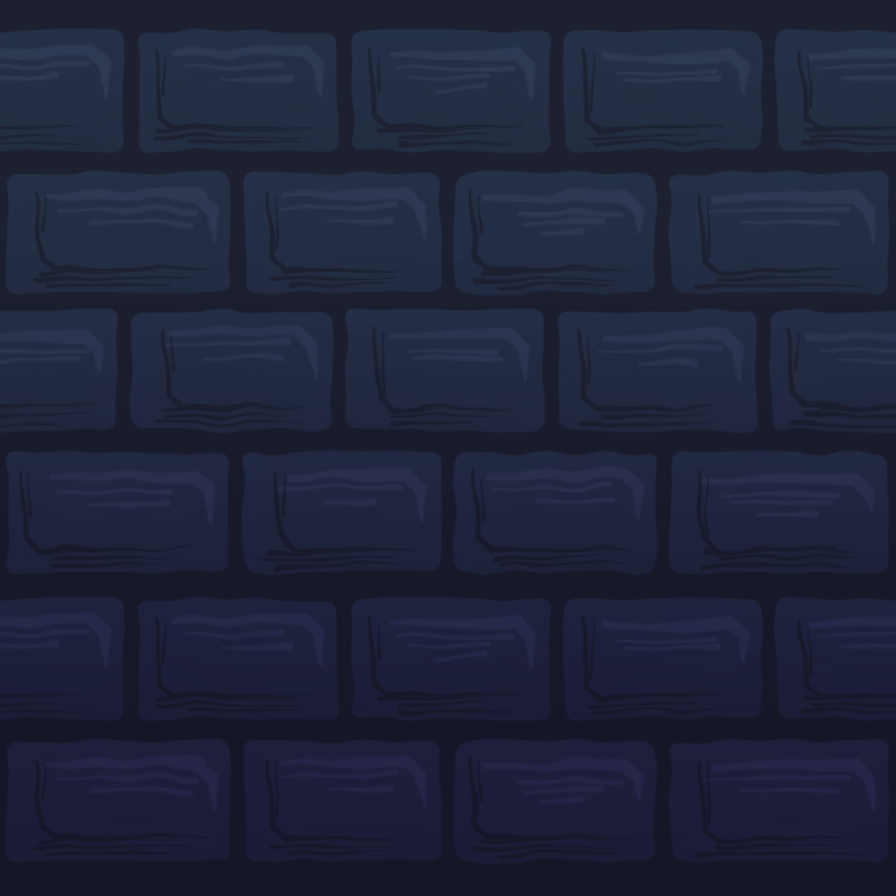
Write a Shadertoy shader that draws this texture.

```glsl
// Night-blue painted brick wall: six staggered rows of four rounded bricks.
// Each brick is a wobbly rounded box with brushed highlights along its top right
// and dark ink strokes down its left and bottom, under a vertical colour fade.

const float ROW_PITCH = 0.1585;
const float WALL_TOP = 0.0223;       // mortar strip above the first row
const float BRICK_HEIGHT = 0.1335;
const float JOINT = 0.0165;          // width of the upright joints
const vec4 EVEN_JOINTS = vec4(0.145, 0.385, 0.622, 0.858);
const vec4 ODD_JOINTS = vec4(0.0, 0.264, 0.5, 0.740);

float hash(vec2 p) {
    p = fract(p * vec2(0.1031, 0.1137));
    p += dot(p, p.yx + 33.33);
    return fract((p.x + p.y) * p.x * 57.31);
}

float noise(vec2 p) {
    vec2 i = floor(p), f = fract(p);
    f = f * f * (3.0 - 2.0 * f);
    return mix(mix(hash(i), hash(i + vec2(1, 0)), f.x),
               mix(hash(i + vec2(0, 1)), hash(i + vec2(1, 1)), f.x), f.y);
}

float roundBox(vec2 p, vec2 halfSize, float radius) {
    vec2 d = abs(p) - halfSize + radius;
    return length(max(d, 0.0)) + min(max(d.x, d.y), 0.0) - radius;
}

// Segment whose half width runs from wa to wb
float stroke(vec2 p, vec2 a, vec2 b, float wa, float wb) {
    vec2 ab = b - a;
    float t = clamp(dot(p - a, ab) / dot(ab, ab), 0.0, 1.0);
    return length(p - a - ab * t) - mix(wa, wb, t);
}

// Two strokes joined by a cut corner, tapering towards both ends
float hook(vec2 p, vec2 a, vec2 corner, vec2 b, float wa, float wMid, float wb) {
    vec2 c1 = corner + normalize(a - corner) * 0.11;
    vec2 c2 = corner + normalize(b - corner) * 0.11;
    float d = min(stroke(p, a, c1, wa, wMid), stroke(p, c2, b, wMid, wb));
    return min(d, stroke(p, c1, c2, wMid, wMid));
}

float cover(float d, float soft) {
    return 1.0 - smoothstep(-soft, soft, d);
}

// Light brush marks; q starts at the top left corner with y downwards
float highlights(vec2 q, float width, vec2 seed, float soft) {
    float r = hash(seed), s = hash(seed + 7.0);
    float y = 0.16 + 0.06 * s;
    float d = hook(q, vec2(0.2 + 0.2 * r, y + 0.02), vec2(width - 0.17, y),
                   vec2(width - 0.14, 0.48 + 0.1 * r), 0.025, 0.052, 0.012);
    for (float i = 0.0; i < 3.0; i++) {
        float u = hash(seed + 11.0 + i * 3.0), v = hash(seed + 23.0 + i * 5.0);
        float ly = y + 0.11 + i * 0.09 + 0.03 * u;
        float shown = step(i, 1.0 + floor(v * 1.5));
        vec2 a = vec2(0.28 + 0.2 * i + 0.25 * u, ly + 0.02 * v);
        vec2 b = vec2(width - 0.25 - 0.25 * v - 0.06 * i, ly + 0.03 * (u - 0.5));
        d = min(d, stroke(q, a, b, 0.012, 0.024) + 1.0 - shown);
    }
    return cover(d, soft);
}

// Dark ink lines along the left and bottom
float inkLines(vec2 q, float width, vec2 seed, float soft) {
    float r = hash(seed + 41.0), s = hash(seed + 53.0);
    float x = 0.12 + 0.17 * r;
    float d = hook(q, vec2(x - 0.02, 0.16), vec2(x + 0.03, 0.8 + 0.04 * s),
                   vec2(width - 0.15 - 0.3 * s, 0.8), 0.012, 0.023, 0.004);
    d = min(d, stroke(q, vec2(x + 0.06, 0.2), vec2(x + 0.05, 0.45 + 0.25 * s), 0.004, 0.014));
    for (float i = 0.0; i < 3.0; i++) {
        float u = hash(seed + 61.0 + i * 3.0), v = hash(seed + 83.0 + i * 5.0);
        float ly = 0.82 + 0.058 * i;
        vec2 a = vec2(0.15 + 0.3 * u, ly + 0.02 * v);
        vec2 b = vec2(width - 0.22 - 0.45 * v, ly - 0.03 * u + 0.01);
        d = min(d, stroke(q, a, b, 0.017, 0.005));
    }
    return cover(d, soft);
}

void mainImage(out vec4 fragColor, in vec2 fragCoord) {
    vec2 uv = fragCoord / iResolution.xy;
    float soft = max(0.012, 1.0 / (iResolution.y * BRICK_HEIGHT));

    // Colours fade from slate blue above to indigo below
    float fade = smoothstep(0.1, 0.85, uv.y);
    vec3 mortar = mix(vec3(0.083, 0.086, 0.150), vec3(0.110, 0.126, 0.188), fade);
    vec3 brick = mix(vec3(0.110, 0.116, 0.224), vec3(0.141, 0.184, 0.270), fade);
    vec3 light = mix(vec3(0.150, 0.152, 0.290), vec3(0.190, 0.232, 0.335), fade);

    // Find the row, then the brick between two joints, wrapping sideways
    float row = floor((1.0 - uv.y - WALL_TOP) / ROW_PITCH);
    float centre = WALL_TOP + (row + 0.5) * ROW_PITCH - 0.005 * step(abs(row - 2.5), 0.6);
    bool odd = mod(row, 2.0) > 0.5;
    vec4 joints = (odd ? ODD_JOINTS : EVEN_JOINTS) - (row == 2.0 ? 0.006 : 0.0);
    float left = 0.0, span = 1.0, column = 0.0;
    for (int i = 0; i < 4; i++) {
        float size = fract(joints[(i + 1) % 4] - joints[i]);
        if (fract(uv.x - joints[i]) < size) {
            left = joints[i]; span = size; column = float(i);
        }
    }

    // Local frame in brick heights
    float width = (span - JOINT) / BRICK_HEIGHT;
    vec2 q = vec2(fract(uv.x - left) - 0.5 * JOINT,
                  1.0 - uv.y - centre + 0.5 * BRICK_HEIGHT) / BRICK_HEIGHT;
    vec2 seed = vec2(column * 17.0 + 3.0, mod(row, 4.0) * 29.0 + 5.0);
    vec2 wobble = vec2(noise(q * 4.0 + seed), noise(q * 4.0 + seed + 50.0)) - 0.5;
    float bristle = noise(q * vec2(3.0, 24.0) + seed) - 0.5;

    // Paint the brick, then its strokes
    vec2 box = vec2(width, 1.0) * 0.5;
    float body = cover(roundBox(q - box + 0.045 * wobble, box, 0.09), soft);
    body *= step(0.0, row) * step(row, 5.0);
    vec2 brush = q + 0.05 * wobble + vec2(0.0, 0.025 * bristle);
    vec3 face = brick * (1.04 - 0.08 * q.y + 0.03 * bristle);
    face = mix(face, light, 0.8 * highlights(brush, width, seed, soft * 1.3));
    face = mix(face, mortar, 0.9 * inkLines(brush, width, seed, soft));
    fragColor = vec4(mix(mortar, face, body), 1.0);
}
```
